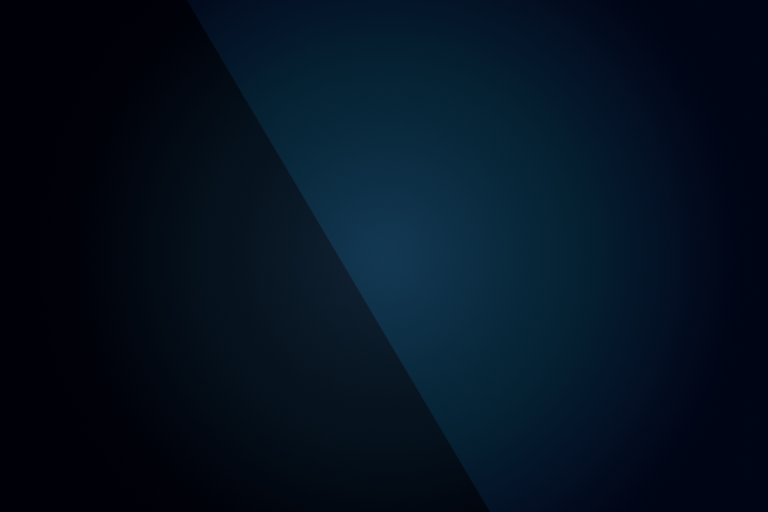
Give the GLSL for this background, as a WebGL 2 fragment shader.

```glsl
#version 300 es
precision highp float;
// A deep blue radial glow at the centre of the canvas, cut by a slanted edge.
// Each side of the edge has its own radial colour ramp: a bright one on the
// right and a shaded one on the left, joined by a smoothed line.
uniform vec2 u_resolution;
out vec4 fragColor;

// Radial ramp from the core through two rings to the outer colour.
vec3 glowRamp(float radius, vec3 core, vec3 inner, vec3 outer, vec3 night) {
    vec3 color = mix(core, inner, smoothstep(-0.08, 0.42, radius));
    color = mix(color, outer, smoothstep(0.32, 0.62, radius));
    return mix(color, night, smoothstep(0.54, 0.72, radius));
}

void main() {
    vec2 uv = gl_FragCoord.xy / u_resolution;
    float aspect = u_resolution.x / u_resolution.y;
    float radius = length((uv - vec2(0.502, 0.5)) * vec2(aspect, 1.0));

    // Lit side and shaded side of the glow
    vec3 lit = glowRamp(radius, vec3(0.080, 0.226, 0.332), vec3(0.018, 0.134, 0.200),
                        vec3(0.014, 0.056, 0.135), vec3(0.000, 0.020, 0.085));
    vec3 shaded = glowRamp(radius, vec3(0.068, 0.136, 0.205), vec3(0.018, 0.066, 0.108),
                           vec3(0.002, 0.011, 0.045), vec3(0.000, 0.000, 0.032));

    // Slanted edge, leaning left towards the top
    float edgeX = mix(0.638, 0.243, uv.y);
    float slope = 0.395 / aspect;
    float edgeDistance = (uv.x - edgeX) * aspect / sqrt(1.0 + slope * slope * aspect * aspect * aspect * aspect);
    float pixel = 1.0 / u_resolution.y;
    vec3 color = mix(shaded, lit, smoothstep(-pixel, pixel, edgeDistance));

    // Fine dither keeps the dark gradients free of bands
    float grain = fract(sin(dot(gl_FragCoord.xy, vec2(12.9898, 78.233))) * 43758.5453);
    fragColor = vec4(color + (grain - 0.5) / 255.0, 1.0);
}
```
